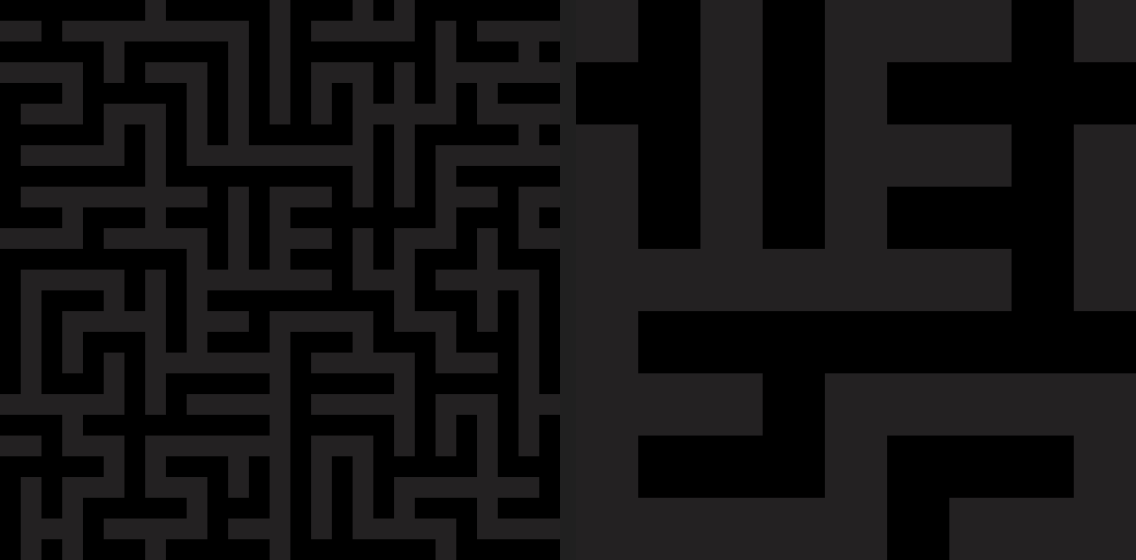
Left: the whole. Right: its middle third, enlarged.
Give the GLSL for this pattern, as a Shadertoy shader.

```glsl
// Draws a two-tone maze: a random tree of charcoal walls on black corridors.

const float CELLS = 27.0;      // cells across the canvas
const int WRAP = 15;           // mask of the 16 x 16 torus of wall nodes
const int WALK_STEPS = 1100;
const uint SEED = 4071u;
const vec3 CORRIDOR = vec3(0.0);
const vec3 WALL = vec3(0.137, 0.129, 0.133);

// Integer hash (PCG).
uint hash(uint n) {
    n = n * 747796405u + 2891336453u;
    n = ((n >> ((n >> 28u) + 4u)) ^ n) * 277803737u;
    return (n >> 22u) ^ n;
}

// Headings 0..3 are right, up, left, down.
ivec2 stepOf(int heading) {
    int s = 1 - (heading & 2);
    return (heading & 1) == 0 ? ivec2(s, 0) : ivec2(0, s);
}

// Starting link of a node: right or up.
int firstLink(ivec2 node, uint seed) {
    return int(hash(uint(node.x + node.y * 16) + seed) >> 31u);
}

// Which walls leave a node along the two given headings (x: horizontal, y: vertical).
// A walker that never turns back roams the torus; each node links to
// where the walker last left it, so the links form a tree.
vec2 wallsFrom(ivec2 node, ivec2 headings, uint seed) {
    ivec2 side = (node + stepOf(headings.x)) & WRAP;
    ivec2 above = (node + stepOf(headings.y)) & WRAP;
    int nodeLink = firstLink(node, seed);
    int sideLink = firstLink(side, seed);
    int aboveLink = firstLink(above, seed);

    ivec2 walker = ivec2(8);
    int heading = 0;
    for (int i = 0; i < WALK_STEPS; i++) {
        uint turn = ((hash(uint(i) + seed * 31u) >> 16u) * 3u) >> 16u;
        heading = (heading + 3 + int(turn)) & 3;
        nodeLink = walker == node ? heading : nodeLink;
        sideLink = walker == side ? heading : sideLink;
        aboveLink = walker == above ? heading : aboveLink;
        walker = (walker + stepOf(heading)) & WRAP;
    }

    bool horizontal = nodeLink == headings.x || sideLink == (headings.x ^ 2);
    bool vertical = nodeLink == headings.y || aboveLink == (headings.y ^ 2);
    return vec2(horizontal, vertical);
}

// Wall coverage at p, in cells; pixel is the width of one pixel in cells.
float maze(vec2 p, float pixel, uint seed) {
    // The four cells round a grid corner are a node, two links and a gap.
    ivec2 corner = ivec2(floor(p + 0.5));
    ivec2 odd = corner & 1;
    ivec2 node = ((corner + odd - 2) >> 1) & WRAP;
    ivec2 headings = ivec2(0, 1) + 2 * odd;
    vec2 walls = wallsFrom(node, headings, seed);

    // Smooth step away from the node across each cell edge.
    vec2 outward = (p - vec2(corner)) * vec2(1 - 2 * odd);
    vec2 away = clamp(outward / pixel + 0.5, 0.0, 1.0);
    vec2 inside = 1.0 - away;
    return inside.x * inside.y
         + away.x * inside.y * walls.x
         + inside.x * away.y * walls.y;
}

void mainImage(out vec4 fragColor, in vec2 fragCoord) {
    float pixel = CELLS / iResolution.y;
    float wall = maze(fragCoord * pixel, pixel, SEED);
    fragColor = vec4(mix(CORRIDOR, WALL, wall), 1.0);
}
```
